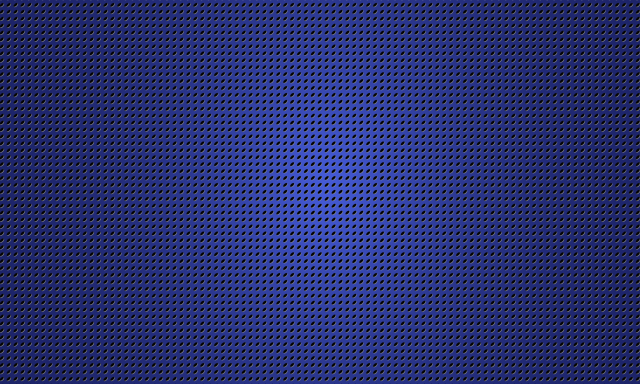
This texture is drawn by a WebGL 2 fragment shader. Its source:

```glsl
#version 300 es
precision highp float;
// Blue perforated metal sheet: slanted oval holes with lit rims under a soft central glow.

uniform vec2 u_resolution;
out vec4 fragColor;

const vec2 REPEATS = vec2(92.57, 55.45);    // holes across and down
const vec2 FIRST_HOLE = vec2(0.25, 0.70);   // in cells, from the top left
const vec2 HOLE_RADII = vec2(0.345, 0.172); // in cells
const vec2 RIM_SHIFT = vec2(0.055, -0.065); // towards the lower right
const float HOLE_TILT = 0.75;
const float EDGE_SOFTNESS = 0.7;            // in pixels

const vec3 METAL_EDGE = vec3(0.105, 0.130, 0.390);
const vec3 METAL_CORE = vec3(0.270, 0.355, 0.840);
const vec3 HOLE_COLOR = vec3(0.012, 0.012, 0.016);
const vec3 RIM_COLOR = vec3(0.58, 0.58, 0.58);

vec2 rotate(vec2 p, float angle) {
    float c = cos(angle), s = sin(angle);
    return vec2(c * p.x + s * p.y, c * p.y - s * p.x);
}

// Approximate signed distance to an axis-aligned ellipse
float ellipseDistance(vec2 p, vec2 radii) {
    p += 1e-5;
    float f = length(p / radii);
    return f * (f - 1.0) / length(p / (radii * radii));
}

float coverage(float dist, float softness) {
    return 1.0 - smoothstep(-softness, softness, dist);
}

// Offset from the centre of the nearest hole, y upwards
vec2 nearestHole(vec2 uv, vec2 repeats, vec2 first) {
    vec2 grid = vec2(uv.x, 1.0 - uv.y) * repeats - first;
    vec2 cell = fract(grid + 0.5) - 0.5;
    return vec2(cell.x, -cell.y);
}

// Sheet colour: a glow somewhat taller than it is wide
vec3 metal(vec2 p, vec2 spread) {
    float glow = exp(-pow(length(p / spread), 1.3));
    return mix(METAL_EDGE, METAL_CORE, glow);
}

float holeMask(vec2 p, float softness) {
    return coverage(ellipseDistance(rotate(p, HOLE_TILT), HOLE_RADII), softness);
}

void main() {
    vec2 uv = gl_FragCoord.xy / u_resolution;
    vec2 centred = (gl_FragCoord.xy - u_resolution * vec2(0.51, 0.52)) / u_resolution.y;
    float softness = EDGE_SOFTNESS * REPEATS.x / u_resolution.x;
    vec2 cell = nearestHole(uv, REPEATS, FIRST_HOLE);

    // The rim shows only where the hole does not cover it
    vec3 color = metal(centred, vec2(0.38, 0.50));
    color = mix(color, RIM_COLOR, holeMask(cell - RIM_SHIFT, softness));
    color = mix(color, HOLE_COLOR, holeMask(cell, softness));
    fragColor = vec4(color, 1.0);
}
```
